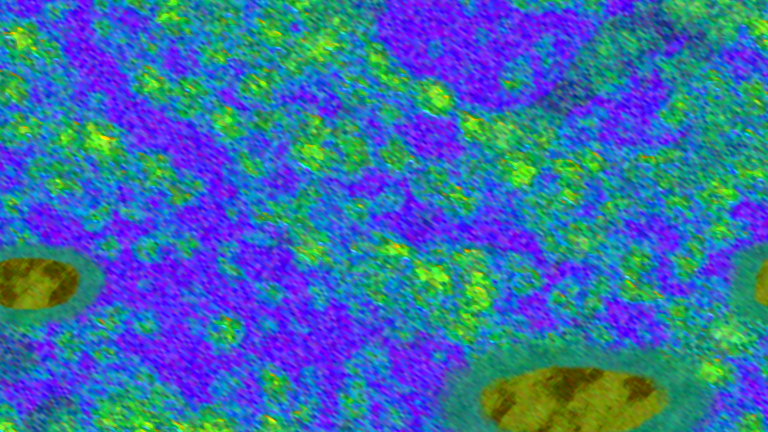
A WebGL 1 fragment shader for this texture map:

```glsl
precision highp float;
// Grainy false-colour relief: violet diagonal channels, blue-green clumps, olive islands.

uniform vec2 u_resolution;

#define STREAK_SCALE vec2(4.2, 11.5)
#define RIDGE_SCALE vec2(3.2, 7.5)
#define CLUMP_DENSITY 10.5
#define GRAIN_SCALE vec2(42.0, 105.0)
#define WARP 0.016
#define LEVEL -0.47
#define CONTRAST 2.3
#define SPECKLE 0.24
#define FRINGE 0.6

const vec3 VIOLET = vec3(0.38, 0.13, 0.97);
const vec3 BLUE   = vec3(0.20, 0.36, 0.86);
const vec3 AZURE  = vec3(0.10, 0.51, 0.80);
const vec3 TEAL   = vec3(0.15, 0.57, 0.60);
const vec3 GREEN  = vec3(0.10, 0.61, 0.40);
const vec3 LEAF   = vec3(0.18, 0.68, 0.24);
const vec3 LIME   = vec3(0.42, 0.90, 0.16);
const vec3 MOSS   = vec3(0.10, 0.55, 0.38);
const vec3 OLIVE  = vec3(0.45, 0.52, 0.02);
const vec3 UMBER  = vec3(0.36, 0.33, 0.02);

float hash(vec2 p) {
  vec3 q = fract(vec3(p.xyx) * 0.1031);
  q += dot(q, q.yzx + 33.33);
  return fract((q.x + q.y) * q.z);
}

// Value noise in -1..1
float noise(vec2 p) {
  vec2 i = floor(p), f = fract(p);
  f = f * f * (3.0 - 2.0 * f);
  float low = mix(hash(i), hash(i + vec2(1.0, 0.0)), f.x);
  float high = mix(hash(i + vec2(0.0, 1.0)), hash(i + 1.0), f.x);
  return 2.0 * mix(low, high, f.y) - 1.0;
}

float fbm(vec2 p) {
  float sum = 0.0, amp = 1.0;
  for (int i = 0; i < 4; i++) {
    sum += amp * noise(p);
    p = p * 2.03 + 7.3;
    amp *= 0.5;
  }
  return sum;
}

// Coordinates along and across a unit direction
vec2 align(vec2 p, vec2 dir) {
  return vec2(dot(p, dir), dot(p, vec2(-dir.y, dir.x)));
}

vec2 downhill(vec2 p) { return align(p, vec2(0.82, -0.572)); }
vec2 uphill(vec2 p) { return align(p, vec2(0.72, 0.694)); }

vec2 warp(vec2 p) {
  return p + WARP * vec2(fbm(p * 9.0), fbm(p * 9.0 + 31.7));
}

// Scattered round bumps of random size and height
float clumps(vec2 p) {
  p *= CLUMP_DENSITY;
  vec2 cell = floor(p);
  float top = 0.0;
  for (int y = -1; y <= 1; y++)
    for (int x = -1; x <= 1; x++) {
      vec2 id = cell + vec2(float(x), float(y));
      vec2 centre = id + 0.15 + 0.7 * vec2(hash(id), hash(id + 57.0));
      float size = hash(id + 113.0);
      float bump = 1.0 - smoothstep(0.0, 0.4 + 0.35 * size, length(p - centre));
      top = max(top, bump * (0.3 + 0.9 * size));
    }
  return top;
}

float ridges(vec2 w) { return fbm(uphill(w) * RIDGE_SCALE + 4.6); }

float relief(vec2 p) {
  vec2 w = warp(p);
  float base = 0.75 * fbm(downhill(w) * STREAK_SCALE + 12.0)
             + 0.35 * ridges(w) + 1.45 * clumps(w) + LEVEL;
  float rough = mix(0.16, 0.62, smoothstep(-0.5, 0.6, base));
  float grain = noise(downhill(p) * GRAIN_SCALE) + 0.8 * noise(p * vec2(62.0, 115.0));
  return base + rough * grain;
}

// Colour steps placed at the centres of their area shares
vec3 ramp(float v) {
  vec3 c = mix(VIOLET, BLUE, smoothstep(0.18, 0.31, v));
  c = mix(c, AZURE, smoothstep(0.31, 0.46, v));
  c = mix(c, TEAL, smoothstep(0.48, 0.62, v));
  c = mix(c, GREEN, smoothstep(0.62, 0.78, v));
  c = mix(c, LEAF, smoothstep(0.8, 0.94, v));
  return mix(c, LIME, smoothstep(0.94, 0.985, v));
}

float island(vec2 p, vec2 centre, vec2 radii) {
  vec2 q = abs(p - centre) / radii;
  return pow(dot(q * q, q), 1.0 / 3.0);
}

void main() {
  vec2 p = gl_FragCoord.xy / u_resolution.y;
  vec2 w = warp(p);
  float height = relief(p);
  float slope = height - relief(p + vec2(0.002, 0.005));
  vec3 colour = ramp(1.0 / (1.0 + exp(-CONTRAST * height)));

  // Smooth mossy ridges
  float moss = smoothstep(0.5, 0.85, ridges(w));
  colour = mix(colour, MOSS + 0.1 * height, 0.6 * moss);

  // Warm upper edges and pale cyan lower edges
  float edge = FRINGE * (1.0 - 0.5 * moss);
  colour += edge * smoothstep(0.4, 1.1, slope) * vec3(0.9, -0.15, -0.35);
  colour += edge * smoothstep(0.4, 1.2, -slope) * vec3(0.1, 0.5, 0.5);

  // Fine coloured speckle drawn out along the channels
  vec2 s = downhill(p) * vec2(85.0, 170.0);
  vec3 speckle = vec3(noise(s), noise(s + 41.0), noise(s + 83.0));

  // Olive islands with green halos; the left one wraps to the right edge
  float d = min(island(p, vec2(0.07, 0.345), vec2(0.105, 0.06)),
                island(p, vec2(1.85, 0.345), vec2(0.105, 0.06)));
  d = min(d, island(p, vec2(1.33, 0.07), vec2(0.2, 0.085)));
  d += 0.1 * fbm(p * 14.0);
  float mottle = fbm(uphill(p) * vec2(14.0, 30.0));
  float halo = 1.0 - smoothstep(1.3, 1.75, d);
  colour = mix(colour, MOSS + 0.05 * mottle, 0.9 * halo);
  vec3 core = mix(OLIVE, UMBER, smoothstep(0.0, 0.8, mottle)) - 0.06 * mottle;
  colour = mix(colour, core, 1.0 - smoothstep(0.88, 1.06, d));

  colour += SPECKLE * (1.0 - 0.6 * halo) * speckle * vec3(0.8, 0.8, 0.6);
  gl_FragColor = vec4(clamp(colour, 0.0, 1.0), 1.0);
}
```
